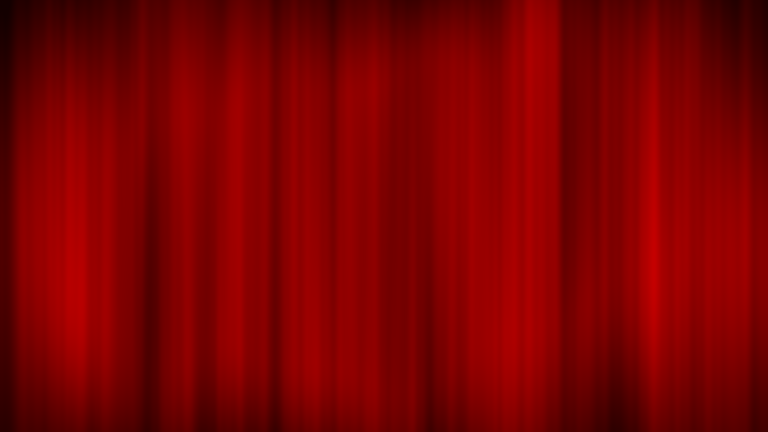
Write a Shadertoy shader that draws this background.

```glsl
// Soft red stage curtain: long vertical folds under an uneven oval spotlight.
// Folds are octaves of gradient noise stretched along y; the spotlight is an
// ellipse whose rim is bent by the same noise, leaving the corners dark.

vec2 gradientAt(vec2 cell) {
    vec3 h = fract(cell.xyx * vec3(0.1031, 0.1030, 0.0973));
    h += dot(h, h.yzx + 33.33);
    float angle = 6.28318 * fract((h.x + h.y) * h.z);
    return vec2(cos(angle), sin(angle));
}

float gradientNoise(vec2 p) {
    vec2 cell = floor(p), f = fract(p);
    vec2 fade = f * f * f * (f * (f * 6.0 - 15.0) + 10.0);
    vec2 right = vec2(1.0, 0.0), up = vec2(0.0, 1.0);
    float low = mix(dot(gradientAt(cell), f),
                    dot(gradientAt(cell + right), f - right), fade.x);
    float high = mix(dot(gradientAt(cell + up), f - up),
                     dot(gradientAt(cell + 1.0), f - 1.0), fade.x);
    return mix(low, high, fade.y);
}

// Each octave narrows the folds but keeps them nearly as tall
float curtainFolds(vec2 p) {
    float sum = 0.0, amplitude = 0.34, frequency = 4.3;
    for (int i = 0; i < 4; i++) {
        float shift = float(i);
        sum += amplitude * gradientNoise(p * vec2(frequency, 0.65)
                                         + vec2(17.3, 5.37) * (shift + 1.0));
        amplitude *= 0.6;
        frequency *= 2.3;
    }
    return sum;
}

void mainImage(out vec4 fragColor, in vec2 fragCoord) {
    vec2 p = fragCoord / iResolution.y;
    vec2 centered = 2.0 * fragCoord / iResolution.xy - 1.0;

    // Oval spotlight with a wavering rim
    float rim = length(centered * vec2(0.8, 0.95));
    rim += 0.35 * gradientNoise(p * vec2(4.0, 1.1) + vec2(41.7, 8.4));
    float light = 1.0 - smoothstep(0.6, 1.35, rim);

    // Folds fade a little where the light is weak
    float red = mix(0.15, 0.53, light) + curtainFolds(p) * mix(0.6, 1.0, light);
    fragColor = vec4(clamp(red, 0.08, 0.78), 0.0, 0.0, 1.0);
}
```
